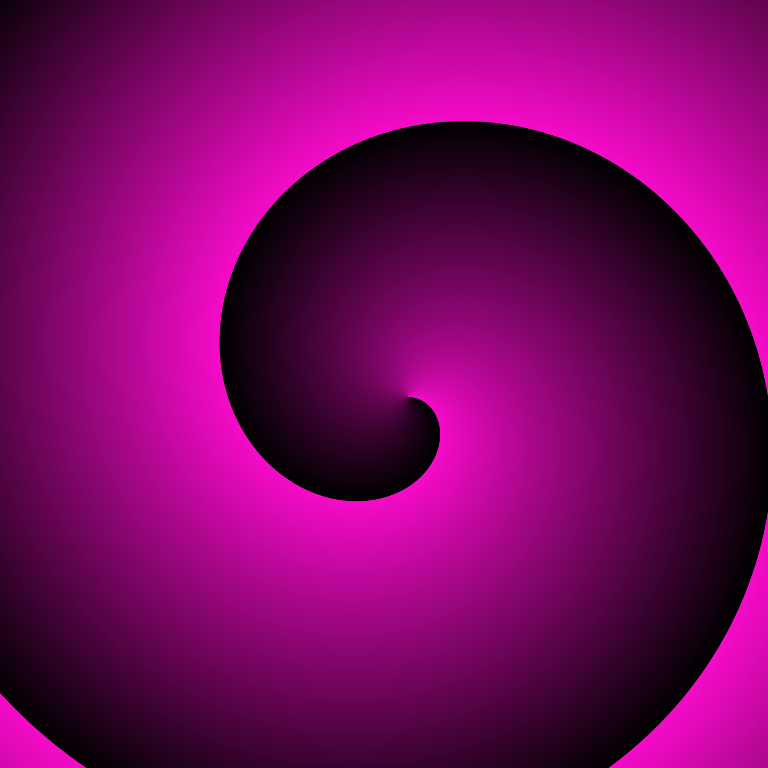
Reproduce this background procedurally as a WebGL 1 fragment shader.

```glsl
precision highp float;

// A single-armed Archimedean spiral with a glowing magenta outer rim.
// Radius and angle add up to one phase; its fractional part is a ramp that
// fades from bright to black across each turn, then snaps back at the edge.

uniform vec2 u_resolution;

#define CENTER vec2(0.5312, 0.4831)
#define PITCH 0.46875
#define GLOW_COLOR vec3(0.96, 0.042, 0.783)
#define TAU 6.28319

// Brightness of the spiral at p; pixelSize sets the width of the smooth edge.
float spiralShade(vec2 p, float pixelSize) {
    float radius = max(length(p), 0.5 * pixelSize);
    float turns = atan(p.y, p.x + 1e-6) / TAU;

    // Phase change over one pixel, from the radial and angular slopes.
    float edge = pixelSize * length(vec2(1.0 / PITCH, 1.0 / (TAU * radius)));
    edge = min(edge, 0.5);

    float phase = fract(radius / PITCH + turns + 0.5 * edge);
    float ramp = min(1.0 - phase + 0.5 * edge, 1.0);
    return ramp * smoothstep(0.0, edge, phase);
}

void main() {
    float canvasSize = min(u_resolution.x, u_resolution.y);
    vec2 p = (gl_FragCoord.xy - CENTER * u_resolution) / canvasSize;
    float shade = spiralShade(p, 1.0 / canvasSize);
    gl_FragColor = vec4(GLOW_COLOR * shade, 1.0);
}
```
